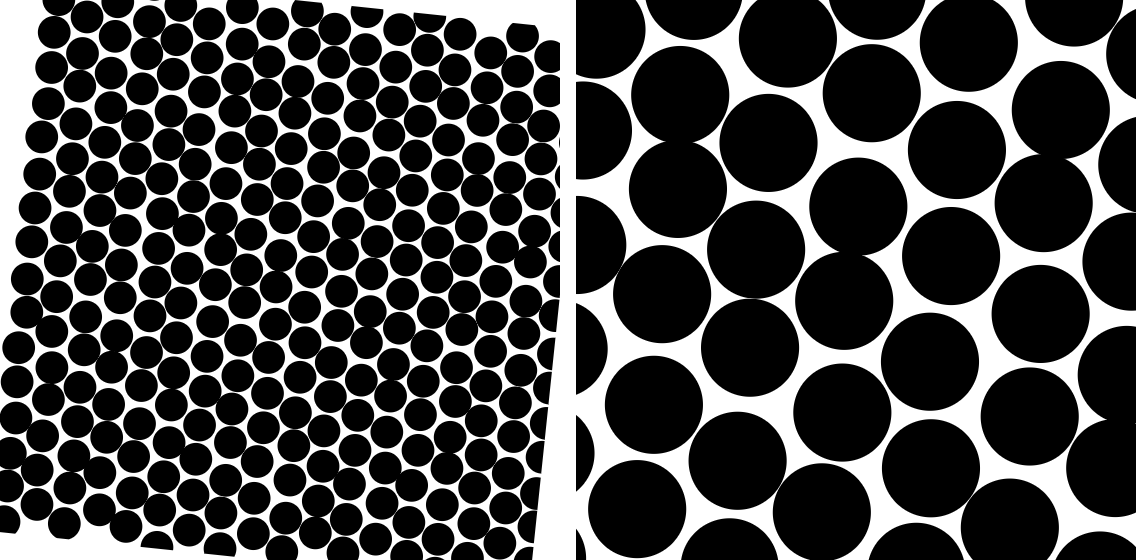
Left, the full canvas; right, a detail of the centre.
A Shadertoy shader for this pattern:

```glsl
// Black discs packed on a skewed lattice, each nudged a little at random.
// The lattice lives in a tilted unit square that trims the discs at its sides;
// each pixel takes the nearest disc from the surrounding lattice sites.

const float TILT = radians(6.0);
const float DISC_RADIUS = 0.0292;
const float JITTER = 0.0043;
const vec2 FIRST_SITE = vec2(0.0527, 0.9566);         // top of the left column
const vec2 COLUMN_STEP = vec2(1.0 / 18.0, -1.0 / 36.0);
const float ROW_STEP = 1.0 / 16.0;
const vec3 PAPER = vec3(1.0);
const vec3 INK = vec3(0.0);

float hash(vec2 p) {
    return fract(sin(dot(p, vec2(127.1, 311.7))) * 43758.5453);
}

// Random offset, spread evenly over a disc of the given radius
vec2 discOffset(vec2 id, float radius) {
    float angle = 6.2832 * hash(id);
    return radius * sqrt(hash(id + 57.3)) * vec2(cos(angle), sin(angle));
}

vec2 rotate(vec2 p, float angle) {
    float c = cos(angle), s = sin(angle);
    return vec2(c * p.x - s * p.y, s * p.x + c * p.y);
}

// Signed distance to the unit square
float squareDistance(vec2 p) {
    vec2 d = abs(p - 0.5) - 0.5;
    return max(d.x, d.y);
}

vec2 latticeSite(vec2 id) {
    return FIRST_SITE + id.x * COLUMN_STEP - vec2(0.0, id.y * ROW_STEP);
}

// Signed distance to the nearest disc whose site lies in the square
float discsDistance(vec2 p, float radius, float jitter) {
    float nearest = 1.0;
    float column = floor((p.x - FIRST_SITE.x) / COLUMN_STEP.x + 0.5);
    for (int i = -1; i <= 1; i++) {
        float col = column + float(i);
        float top = FIRST_SITE.y + col * COLUMN_STEP.y;
        float row = floor((top - p.y) / ROW_STEP + 0.5);
        for (int j = -1; j <= 1; j++) {
            vec2 id = vec2(col, row + float(j));
            vec2 site = latticeSite(id);
            if (squareDistance(site) > 0.0) continue;
            vec2 center = site + discOffset(id, jitter);
            nearest = min(nearest, length(p - center) - radius);
        }
    }
    return nearest;
}

void mainImage(out vec4 fragColor, in vec2 fragCoord) {
    float pixel = 1.0 / iResolution.y;
    vec2 centered = (fragCoord - 0.5 * iResolution.xy) * pixel;
    vec2 p = rotate(centered, TILT) + 0.5;

    // Discs trimmed by the tilted square
    float d = max(discsDistance(p, DISC_RADIUS, JITTER), squareDistance(p));
    float coverage = clamp(0.5 - d / pixel, 0.0, 1.0);
    fragColor = vec4(mix(PAPER, INK, coverage), 1.0);
}
```
